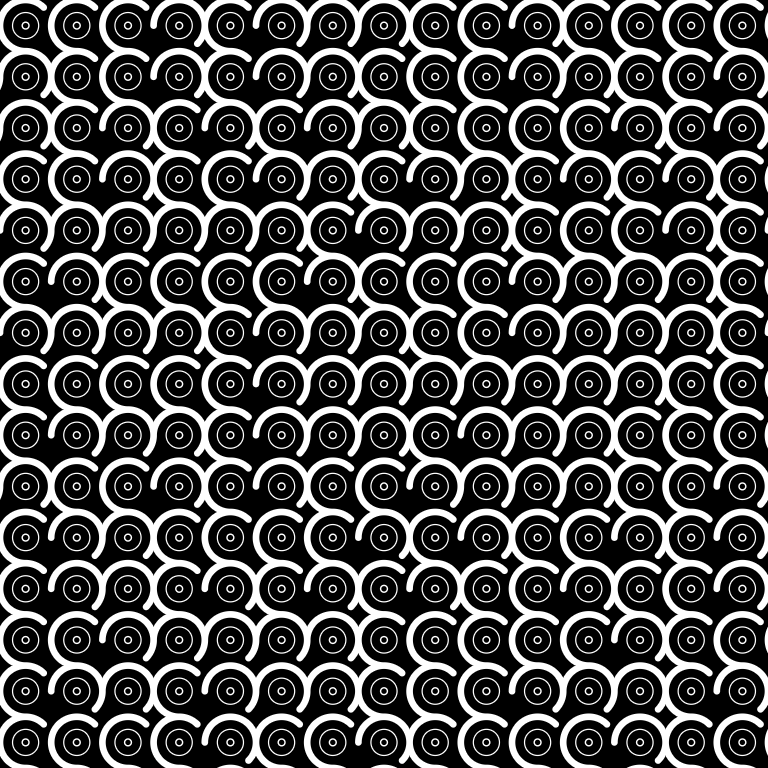
This pattern is drawn by a WebGL 2 fragment shader. Its source:

```glsl
#version 300 es
precision highp float;
// White scrolling arcs on black, on a 15 by 15 grid with two fine rings per cell.
// Each cell holds a round-capped 225 degree arc, turned one of two ways by a
// wrapped hash; arcs overlap their neighbours to link into meandering chains.
uniform vec2 u_resolution;
out vec4 fragColor;

const float REPEATS = 15.0;

float hash(vec2 p) {
  return fract(sin(dot(p, vec2(127.1, 311.7))) * 43758.5453);
}

vec2 rotate(vec2 p, float angle) {
  float c = cos(angle), s = sin(angle);
  return vec2(c * p.x - s * p.y, s * p.x + c * p.y);
}

// Distance to the centre line of an arc that is symmetric about +y
float arcDistance(vec2 p, float radius, float halfAngle) {
  p.x = abs(p.x);
  vec2 tip = vec2(sin(halfAngle), cos(halfAngle));
  return tip.y * p.x > tip.x * p.y ? length(p - tip * radius)
                                 : abs(length(p) - radius);
}

float ringDistance(vec2 p, float radius, float width) {
  return abs(length(p) - radius) - 0.5 * width;
}

void main() {
  vec2 grid = gl_FragCoord.xy / u_resolution * REPEATS;
  vec2 cell = floor(grid);
  vec2 local = fract(grid) - 0.5;
  float pixel = REPEATS / min(u_resolution.x, u_resolution.y);

  // Fine concentric rings
  float d = min(ringDistance(local, 0.255, 0.024),
                ringDistance(local, 0.066, 0.028));

  // Thick arcs of this cell and its neighbours
  for (int y = -1; y <= 1; y++) {
    for (int x = -1; x <= 1; x++) {
      vec2 offset = vec2(x, y);
      bool turned = hash(mod(cell + offset, REPEATS)) < 0.5;
      vec2 p = rotate(local - offset, radians(turned ? -67.5 : 22.5));
      d = min(d, arcDistance(p, 0.5, radians(112.5)) - 0.065);
    }
  }

  float ink = clamp(0.5 - d / pixel, 0.0, 1.0);
  fragColor = vec4(vec3(ink), 1.0);
}
```
